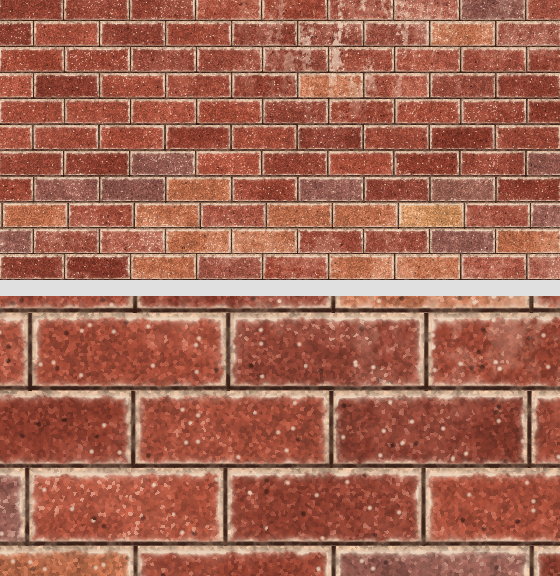
Top: the whole. Bottom: its middle third, enlarged.
A Shadertoy shader for this texture:

```glsl
// A weathered brick wall in running bond: rounded-box bricks in offset courses,
// each fired to its own tone, with chalky rims, shadowed mortar, cellular specks
// and layered-sine mottling, plus pale dust and mineral streaks in broad zones.

#define COLUMNS 8.48        // bricks across the canvas
#define COURSES 10.8        // rows up the canvas
#define JOINT 0.0125        // mortar width, in canvas heights
#define CORNER 0.0035       // brick corner radius
#define WOBBLE 0.0011       // unevenness of the brick edges
#define RIM 0.0027          // width of the chalky rim
#define WARM_COURSE 2.0     // course with the most orange bricks
#define STREAKS 0.80        // strength of the mineral streaks
#define GRAIN 0.34          // contrast of the fine grain

const vec2 BRICK = vec2(2.0 / COLUMNS, 1.0 / COURSES);

const vec3 MAROON = vec3(0.47, 0.18, 0.13);
const vec3 RED    = vec3(0.64, 0.28, 0.20);
const vec3 ROSE   = vec3(0.70, 0.41, 0.34);
const vec3 ORANGE = vec3(0.76, 0.45, 0.30);
const vec3 MAUVE  = vec3(0.53, 0.34, 0.31);
const vec3 TAN    = vec3(0.83, 0.60, 0.38);
const vec3 CHALK  = vec3(0.93, 0.84, 0.75);
const vec3 MORTAR = vec3(0.77, 0.63, 0.52);
const vec3 SHADOW = vec3(0.20, 0.10, 0.07);

float hash(vec2 p) {
    vec3 a = fract(p.xyx * vec3(0.1031, 0.1030, 0.0973));
    a += dot(a, a.yzx + 33.33);
    return fract((a.x + a.y) * a.z);
}

// Layered, rotated sines, roughly -1 to 1
float mottle(vec2 p) {
    float sum = 0.0, amp = 0.5;
    for (int i = 0; i < 5; i++) {
        p = mat2(0.8, -0.6, 0.6, 0.8) * p * 1.7 + 1.3;
        sum += amp * sin(p.x + 1.7 * sin(p.y));
        amp *= 0.65;
    }
    return sum;
}

// Cellular noise: distance to the nearest point, and that point's random value
vec2 cellular(vec2 p) {
    vec2 cell = floor(p), nearest = vec2(9.0, 0.0);
    for (int j = -1; j <= 1; j++)
    for (int i = -1; i <= 1; i++) {
        vec2 c = cell + vec2(i, j);
        vec2 point = c + vec2(hash(c + 7.0), hash(c + 41.0));
        float dist = length(point - p);
        if (dist < nearest.x) nearest = vec2(dist, hash(c + 83.0));
    }
    return nearest;
}

float roundBox(vec2 p, vec2 halfSize, float r) {
    vec2 e = abs(p) - halfSize + r;
    return length(max(e, 0.0)) + min(max(e.x, e.y), 0.0) - r;
}

// Fired colour of one brick
vec3 brickTone(vec2 id, float warm, float dusty) {
    vec3 tone = mix(MAROON, RED, hash(id + 11.0));
    tone = mix(tone, ROSE, hash(id + 23.0) * (0.2 + 0.5 * dusty));
    tone = mix(tone, ORANGE, 0.75 * step(0.96 - 0.5 * warm, hash(id + 37.0)));
    tone = mix(tone, MAUVE, 0.75 * step(0.995 - 0.25 * warm, hash(id + 53.0)));
    return mix(tone, TAN, 0.7 * step(1.0 - 0.08 * warm, hash(id + 71.0)));
}

void mainImage(out vec4 fragColor, in vec2 fragCoord) {
    vec2 p = fragCoord / iResolution.xy * vec2(2.0, 1.0);
    float px = 1.0 / iResolution.y;

    // Running bond, with slight drift from course to course
    vec2 grid = p / BRICK + vec2(0.03, 0.016);
    float course = floor(grid.y);
    float fromWarm = course - WARM_COURSE;
    grid.x += 0.47 * mod(course, 2.0) - 0.07 * exp(-3.0 * fromWarm * fromWarm);
    grid.x += 0.02 * (hash(vec2(course, 5.0)) - 0.5);
    vec2 id = floor(grid);
    vec2 q = (fract(grid) - 0.5) * BRICK;

    // Shared noise
    float coarse = mottle(p * 9.0);
    float fine = mottle(p * 75.0);
    vec2 grain = cellular(p * 240.0);
    vec2 speck = cellular(p * 70.0);

    // Brick outline
    vec2 halfSize = 0.5 * (BRICK - JOINT);
    float d = roundBox(q, halfSize, CORNER) + WOBBLE * fine;
    float inside = 1.0 - smoothstep(-px, px, d);

    // Broad zones: warm low courses, dusty foot and upper right
    float warm = exp(-0.7 * fromWarm * fromWarm);
    float upper = smoothstep(0.45, 1.0, p.y) * smoothstep(0.2, 1.4, p.x);
    float dusty = max(upper, 1.0 - smoothstep(0.12, 0.34, p.y));

    // Brick face: tone, mottling, grain and dark pits
    vec3 face = brickTone(id, warm, dusty);
    face *= 1.0 + 0.08 * coarse + 0.07 * fine + GRAIN * (grain.y - 0.5);
    face *= 1.0 - 0.45 * step(0.94, speck.y) * (1.0 - smoothstep(0.1, 0.3, speck.x));

    // Chalk: dust, specks and vertical streaks
    float patchy = smoothstep(-0.3, 0.9, coarse + 0.5 * fine);
    float dust = smoothstep(0.82, 0.96, grain.y) * (0.08 + 0.45 * patchy * hash(id + 97.0));
    float dots = step(speck.y, 0.10) * (1.0 - smoothstep(0.06, 0.28, speck.x));
    vec2 zone = (p - vec2(1.27, 0.86)) / vec2(0.26, 0.2);
    float drips = smoothstep(0.1, 0.75, mottle(p * vec2(24.0, 5.0)) + 0.45 * fine);
    float streak = STREAKS * drips * exp(-dot(zone, zone));
    float haze = 0.03 + (0.06 + 0.16 * dusty) * patchy;
    face = mix(face, CHALK, clamp(haze + dust + 0.75 * dots + streak, 0.0, 0.9));

    // Mortar: shaded below each brick and deep in the upright joints
    float under = 1.0 - smoothstep(0.001, 0.0042, abs(q.y + halfSize.y + 0.0032));
    float upright = smoothstep(halfSize.x + 0.0025, 0.5 * BRICK.x - 0.0012, abs(q.x));
    float depth = max(under, upright) * (0.9 + 0.35 * fine);
    vec3 mortar = MORTAR * (1.0 + 0.16 * fine + GRAIN * (grain.y - 0.5));
    mortar = mix(mortar, SHADOW, clamp(depth, 0.0, 1.0));

    // Worn pale rim, strongest along the top edge and broken below
    vec3 color = mix(mortar, face, inside);
    float rim = exp(-abs(d + 0.0008) / RIM) * (0.8 + 0.5 * fine + 0.2 * coarse);
    rim *= mix(0.6, 1.2, smoothstep(-halfSize.y, halfSize.y, q.y));
    rim *= 1.0 - 0.6 * under * (1.0 - inside);
    color = mix(color, CHALK, clamp(rim, 0.0, 0.95));

    fragColor = vec4(clamp(color, 0.0, 1.0), 1.0);
}
```
